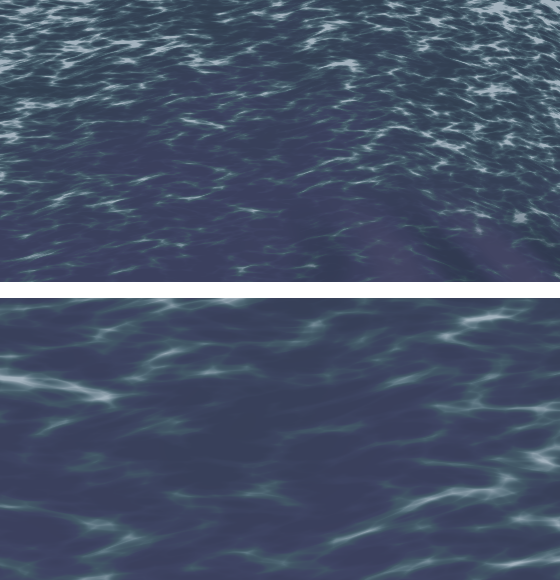
Top, the full canvas; bottom, a detail of the centre.
Write a Shadertoy shader that draws this texture.

```glsl
// Wind-ruffled sea seen at a slant: teal ripples and pale glints over indigo water.
// Layered cellular noise gives creased crests that gather in loose clusters;
// a broad activity field calms the lower middle, where soft shadows and mist drift.

const vec2 CREST_DENSITY = vec2(7.0, 23.0);

const vec3 INDIGO = vec3(0.246, 0.268, 0.392);
const vec3 SLATE  = vec3(0.210, 0.268, 0.340);
const vec3 TEAL   = vec3(0.258, 0.342, 0.400);
const vec3 FOAM   = vec3(0.332, 0.432, 0.482);
const vec3 GLINT  = vec3(0.475, 0.555, 0.605);
const vec3 PALE   = vec3(0.640, 0.700, 0.745);
const vec3 SHADOW = vec3(0.140, 0.195, 0.255);
const vec3 MIST   = vec3(0.290, 0.290, 0.410);

vec2 hash2(vec2 cell) {
    vec3 h = fract(cell.xyx * vec3(0.1031, 0.1030, 0.0973));
    h += dot(h, h.yzx + 33.33);
    return fract((h.xx + h.yz) * h.zy);
}

// Distances to the nearest and second nearest scattered point
vec2 cellular(vec2 p) {
    vec2 cell = floor(p), local = fract(p);
    vec2 nearest = vec2(8.0);
    for (int j = -1; j <= 1; j++) {
        for (int i = -1; i <= 1; i++) {
            vec2 offset = vec2(i, j);
            float d = length(offset + hash2(cell + offset) - local);
            nearest.y = min(nearest.y, max(nearest.x, d));
            nearest.x = min(nearest.x, d);
        }
    }
    return nearest;
}

// Slow layered sines, about -1 to 1
float swell(vec2 p) {
    float a = sin(3.1 * p.x + 2.3 * p.y + 1.2 * sin(4.0 * p.y));
    float b = sin(7.3 * p.x - 9.1 * p.y + 1.5 * sin(5.0 * p.x + 1.0));
    float c = sin(4.7 * p.x + 17.0 * p.y + 2.0);
    return 0.4 * a + 0.35 * b + 0.25 * c;
}

// Perspective, streak slope and sine bending of the water plane
vec2 waterPlane(vec2 p, vec2 density) {
    float turn = max(p.x - 1.15, 0.0);
    float y = p.y - 0.09 * p.x + 0.20 * turn * turn;
    vec2 q = vec2((p.x - 1.0) * (1.0 + 0.4 * p.y) + 0.45 * turn * turn,
                  y * (1.0 + 0.30 * y)) * density;
    q += 0.22 * sin(q.yx * vec2(1.3, 0.9) + vec2(0.5, 2.1));
    return q + 0.13 * sin(q.yx * vec2(3.1, 2.7) + vec2(4.0, 1.0));
}

// Layered crest height, with faint filaments along the cell borders
float crests(vec2 q) {
    float height = 0.0, weight = 0.48;
    mat2 turn = mat2(0.97, 0.24, -0.24, 0.97);
    for (int i = 0; i < 3; i++) {
        vec2 d = cellular(q + 40.0);
        float filament = 1.0 - smoothstep(0.0, 0.30, d.y - d.x);
        height += weight * (d.x + 0.06 * filament);
        q = turn * q * 1.75 + vec2(17.3, 9.1);
        weight *= 0.64;
    }
    return height;
}

// Loose groups several crests wide, positive inside a group
float clusters(vec2 q) {
    return 0.46 - cellular(q * vec2(0.36, 0.27) + 71.0).x;
}

// How rough the water is: far edge and both sides rougher than the lower middle
float activity(vec2 p) {
    float right = smoothstep(1.15, 1.9, p.x);
    float left = 1.0 - smoothstep(0.0, 0.8, p.x);
    float sides = 0.24 * right + 0.18 * left * smoothstep(0.1, 0.4, p.y);
    return 0.10 + 0.80 * p.y + sides + 0.20 * swell(p);
}

// Water colours from trough to glint
vec3 waterColor(vec3 base, float light) {
    vec3 color = mix(base, TEAL, smoothstep(0.42, 0.59, light));
    color = mix(color, FOAM, smoothstep(0.56, 0.68, light));
    color = mix(color, GLINT, smoothstep(0.63, 0.75, light));
    return mix(color, PALE, smoothstep(0.71, 0.82, light));
}

// Soft slanting bands of shadow and mist in the near right corner
vec3 nearHaze(vec3 color, vec2 p) {
    float mask = (1.0 - smoothstep(0.08, 0.38, p.y)) * smoothstep(0.75, 1.45, p.x);
    float band = sin(13.0 * p.x + 5.0 * p.y + 1.3 * sin(9.0 * p.y + 3.0 * p.x));
    color = mix(color, SHADOW, 0.45 * mask * smoothstep(0.1, 1.0, band));
    return mix(color, MIST, 0.50 * mask * smoothstep(0.0, 1.0, -band));
}

void mainImage(out vec4 fragColor, in vec2 fragCoord) {
    vec2 p = fragCoord / iResolution.y;
    vec2 plane = waterPlane(p, CREST_DENSITY);
    float rough = activity(p);
    float light = crests(plane) + 0.28 * (rough - 0.60) + 0.30 * clusters(plane);

    vec3 base = mix(INDIGO, SLATE, smoothstep(0.25, 0.95, rough));
    base *= 0.94 + 0.06 * smoothstep(0.25, 0.45, light);
    vec3 color = nearHaze(waterColor(base, light), p);
    fragColor = vec4(color, 1.0);
}
```
